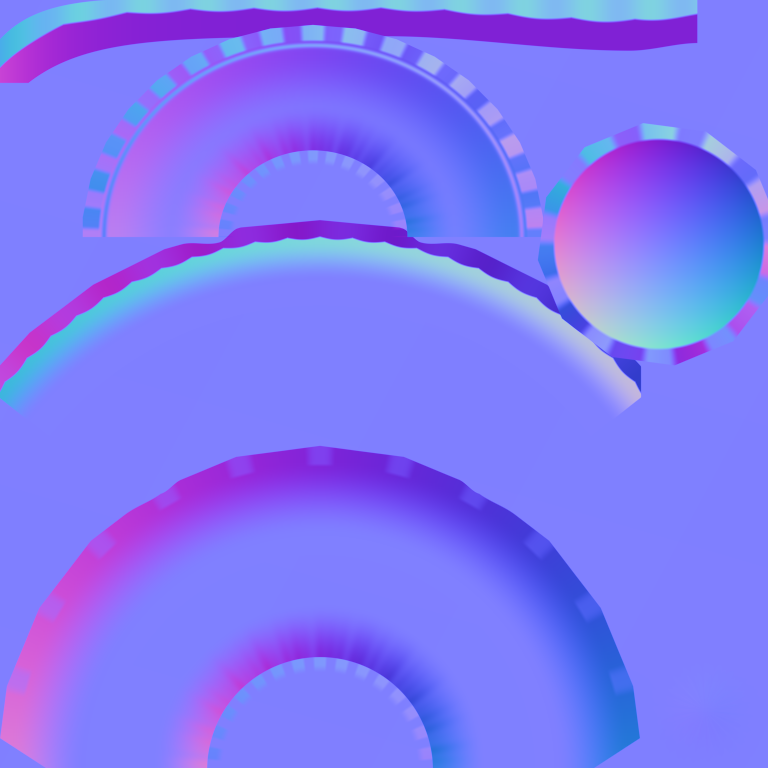
A WebGL 2 fragment shader for this texture map:

```glsl
#version 300 es
precision highp float;
uniform vec2 u_resolution;
out vec4 fragColor;

#define TAU 6.2831853
#define DOME_CENTRE vec2(0.858, 0.682)
#define SMALL_ARCH_CENTRE vec2(0.4075, 0.6914)
#define WIDE_ARCH_CENTRE vec2(0.4167, 0.1523)
#define LOW_ARCH_CENTRE vec2(0.4167, -0.0026)
#define STEEP 0.74
#define STREAK 0.05

// Coverage of a signed distance, smoothed over about one pixel
float fill(float dist) {
    float px = 0.75 / u_resolution.y;
    return 1.0 - smoothstep(-px, px, dist);
}

// Soft band falling from 1 at or below lo to 0 at hi
float fall(float lo, float hi, float x) { return 1.0 - smoothstep(lo, hi, x); }

// Radius of a unit polygon, as a function of the angle
float facet(float angle, float sides) {
    float sector = TAU / sides;
    return cos(0.5 * sector) / cos(mod(angle, sector) - 0.5 * sector);
}

// Square-ish wave from 0 to 1 around a ring
float panels(float angle, float count) {
    return smoothstep(-0.65, 0.35, cos(angle * count));
}

// Small dip in an outline where two overlapping panels meet
float notch(float x, float at) {
    return smoothstep(at - 0.024, at, x) * fall(at, at + 0.05, x);
}

// Layered sines running around a ring
float streaks(float angle) {
    return sin(angle * 23.0) + 0.6 * sin(angle * 41.0 + 1.3) + 0.4 * sin(angle * 67.0 + 2.1);
}

void strip(vec2 p, inout vec2 slope) {
    float depth = 1.0 - p.y;
    float bend = exp(-p.x / 0.065);
    float sag = smoothstep(0.5, 0.82, p.x);
    float lift = smoothstep(0.82, 0.91, p.x);
    float top = 0.055 * exp(-p.x / 0.052) - 0.004;
    float ridge = 0.012 + 0.078 * bend + 0.015 * sag - 0.007 * lift;
    ridge += 0.004 * abs(sin(p.x * 38.0)) - 0.002;
    float bottom = min(0.108, 0.047 + 0.098 * exp(-p.x / 0.078) + 0.019 * sag - 0.01 * lift);
    vec2 up = normalize(vec2(-1.2 * bend, 1.0));
    float light = 0.55 + 0.1 * sin(p.x * 76.0);
    float tilt = mix(-STEEP, light, smoothstep(-0.002, 0.002, ridge - depth));
    float mask = fill(top - depth) * fill(depth - bottom) * fill(p.x - 0.908);
    slope = mix(slope, up * tilt, mask);
}

void wideArch(vec2 p, inout vec2 slope) {
    vec2 d = p - WIDE_ARCH_CENTRE;
    float r = length(d), a = atan(d.x, d.y);
    float outer = 0.561 * facet(a, 34.0) - 0.011 * notch(abs(d.x), 0.131);
    float ridge = 0.5395 - 0.0035 * abs(sin(a * 40.0));
    float glow = 0.68 * smoothstep(0.482, 0.535, r);
    float band = -STEEP + 0.07 * sin(a * 27.0);
    float tilt = mix(glow, band, smoothstep(-0.0015, 0.0015, r - ridge));
    float mask = fill(r - outer) * fill(abs(d.x) - 0.418) * fill((abs(a) - 0.902) * r);
    slope = mix(slope, d / r * tilt, mask * step(0.45, r));
}

void lowArch(vec2 p, inout vec2 slope) {
    vec2 d = p - LOW_ARCH_CENTRE;
    float r = length(d), a = atan(d.x, d.y);
    vec2 dir = d / max(r, 0.001);
    // Outer shoulder with pale patches along its rim
    float outer = 0.422 * facet(a, 24.0) - 0.007 * notch(abs(d.x), 0.205);
    float tilt = 0.72 * smoothstep(0.305, 0.405, r);
    tilt -= 0.22 * smoothstep(0.394, 0.4, r) * smoothstep(0.3, 1.0, cos(a * 24.5));
    float ends = fill(0.84 * (0.0404 - 0.65 * (0.419 - abs(d.x)) - p.y));
    slope = mix(slope, -dir * tilt, fill(r - outer) * ends * step(0.28, r));
    // Inner lip and teeth
    float lip = fall(0.142, 0.218, r) * (0.64 + STREAK * streaks(a));
    slope -= dir * lip * fill(0.147 - r);
    float teeth = fill(r - 0.147) * smoothstep(0.126, 0.138, r);
    slope += dir * 0.2 * teeth * panels(a, 31.0);
}

void smallArch(vec2 p, inout vec2 slope) {
    vec2 d = p - SMALL_ARCH_CENTRE;
    vec2 q = d * vec2(1.0, 1.09);
    float r = length(q), a = atan(q.x, q.y);
    vec2 dir = normalize(d + 1e-5);
    // Curved body, steep at both edges
    float body = 0.08 + 0.37 * smoothstep(0.175, 0.262, r);
    body += fall(0.118, 0.19, r) * (0.5 + STREAK * streaks(a));
    // Panelled rim with a pale bead inside it
    float rim = mix(-0.3, 0.42, panels(a, 34.0)) + 0.08 * sin(a * 13.0);
    float tilt = mix(-body, rim, smoothstep(0.276, 0.281, r));
    tilt = mix(tilt, 0.26, exp(-pow((r - 0.272) / 0.0035, 2.0)));
    float mask = fill(r - 0.301 * facet(a, 34.0)) * fill(0.123 - r) * fill(-d.y);
    slope = mix(slope, dir * tilt, mask);
    float teeth = fill(r - 0.123) * smoothstep(0.101, 0.112, r) * fill(-d.y);
    slope += dir * 0.2 * teeth * panels(a, 31.0);
}

void dome(vec2 p, inout vec2 slope) {
    vec2 d = p - DOME_CENTRE;
    float r = length(d), a = atan(d.x, d.y);
    float ring = mix(-0.15, 0.58, panels(a, 11.0)) + 0.12 * sin(a * 5.0);
    float tilt = mix(-0.78 * r / 0.1365, ring, smoothstep(0.134, 0.139, r));
    slope = mix(slope, d / max(r, 0.001) * tilt, fill(r - 0.159 * facet(a + 0.13, 12.0)));
}

void main() {
    vec2 p = gl_FragCoord.xy / u_resolution;
    vec2 slope = 0.006 * vec2(sin(p.y * 17.0 + p.x * 5.0), sin(p.x * 13.0 - p.y * 7.0));
    // Faint rayed spot in the lower right corner
    vec2 s = p - vec2(0.918, 0.075);
    float rays = 0.7 + 0.15 * streaks(atan(s.x, s.y));
    slope += vec2(-s.x, s.y) * 2.2 * rays * exp(-dot(s, s) / 0.0013);
    strip(p, slope);
    wideArch(p, slope);
    lowArch(p, slope);
    smallArch(p, slope);
    dome(p, slope);
    // Pack the unit normal into colour
    vec3 normal = vec3(slope, sqrt(max(0.0, 1.0 - dot(slope, slope))));
    fragColor = vec4(0.5 + 0.5 * normal, 1.0);
}
```
